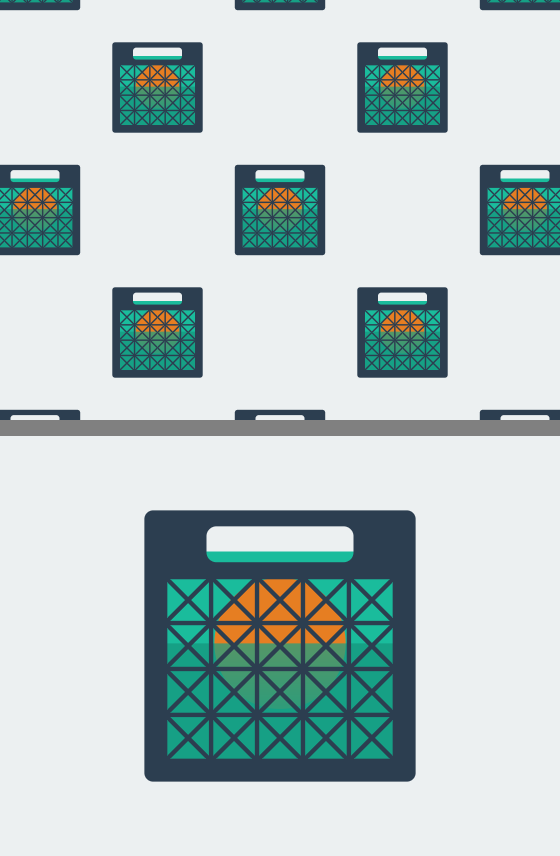
Top: the whole. Bottom: its middle third, enlarged.
Reproduce this pattern procedurally as a Shadertoy shader.

```glsl
// Staggered rows of dark crates whose lattice windows show an orange sun setting into teal water.

// Lengths are in units of 1/576 of the canvas height.
const float VIEW_HEIGHT = 576.0;
const float SPACING = 168.0;       // half of the repeat; crates fill alternate cells
const float CRATE_HALF = 62.0;
const float CRATE_RADIUS = 4.0;

const vec2 HANDLE_CENTER = vec2(0.0, 46.5);
const vec2 HANDLE_HALF = vec2(33.6, 8.2);
const float HANDLE_RADIUS = 4.5;
const float HANDLE_WATER = 43.2;   // top of the teal strip in the handle

const vec2 WINDOW_CENTER = vec2(0.0, -10.5);
const vec2 WINDOW_HALF = vec2(51.7, 41.2);
const float LATTICE_CELL = 21.0;
const float BAR_HALF = 1.0;

const float HORIZON = 1.2;
const float SUN_RADIUS = 30.0;
const float REFLECTION_NEAR = 0.30;
const float REFLECTION_FAR = 0.12;

const vec3 PAPER = vec3(0.925, 0.941, 0.945);
const vec3 FRAME = vec3(0.173, 0.243, 0.314);
const vec3 SKY = vec3(0.102, 0.737, 0.612);
const vec3 WATER = vec3(0.086, 0.627, 0.522);
const vec3 SUN = vec3(0.902, 0.494, 0.133);

// Smooth coverage of a signed distance, one pixel wide.
float coverage(float dist, float pixel) {
    return clamp(0.5 - dist / pixel, 0.0, 1.0);
}

float roundedBox(vec2 p, vec2 halfSize, float radius) {
    vec2 d = abs(p) - halfSize + radius;
    return length(max(d, 0.0)) + min(max(d.x, d.y), 0.0) - radius;
}

// Distance to square bars and both diagonals of every cell.
float lattice(vec2 p) {
    vec2 q = abs(mod(p, LATTICE_CELL) - 0.5 * LATTICE_CELL);
    float diagonal = abs(q.x - q.y) * sqrt(0.5);
    return min(min(q.x, q.y), diagonal) - BAR_HALF;
}

// Sky, sun, water and the fading reflection.
vec3 sunset(vec2 p, float pixel) {
    float sun = coverage(length(p - vec2(0.0, HORIZON)) - SUN_RADIUS, pixel);
    float depth = clamp((HORIZON - p.y) / SUN_RADIUS, 0.0, 1.0);
    vec3 above = mix(SKY, SUN, sun);
    vec3 below = mix(WATER, SUN, sun * mix(REFLECTION_NEAR, REFLECTION_FAR, depth));
    return mix(above, below, coverage(p.y - HORIZON, pixel));
}

void mainImage(out vec4 fragColor, in vec2 fragCoord) {
    float pixel = VIEW_HEIGHT / iResolution.y;
    vec2 p = (fragCoord - 0.5 * iResolution.xy) * pixel;

    // Checkerboard repeat
    vec2 cell = floor(p / SPACING + 0.5);
    p -= cell * SPACING;
    float occupied = 1.0 - mod(cell.x + cell.y, 2.0);

    // Crate body
    float body = coverage(roundedBox(p, vec2(CRATE_HALF), CRATE_RADIUS), pixel);
    vec3 color = mix(PAPER, FRAME, body * occupied);

    // Handle opening
    float handle = coverage(roundedBox(p - HANDLE_CENTER, HANDLE_HALF, HANDLE_RADIUS), pixel);
    vec3 opening = mix(PAPER, SKY, coverage(p.y - HANDLE_WATER, pixel));
    color = mix(color, opening, handle * occupied);

    // Latticed window
    float window = coverage(roundedBox(p - WINDOW_CENTER, WINDOW_HALF, 0.0), pixel);
    vec3 view = mix(sunset(p, pixel), FRAME, coverage(lattice(p), pixel));
    color = mix(color, view, window * occupied);

    fragColor = vec4(color, 1.0);
}
```
